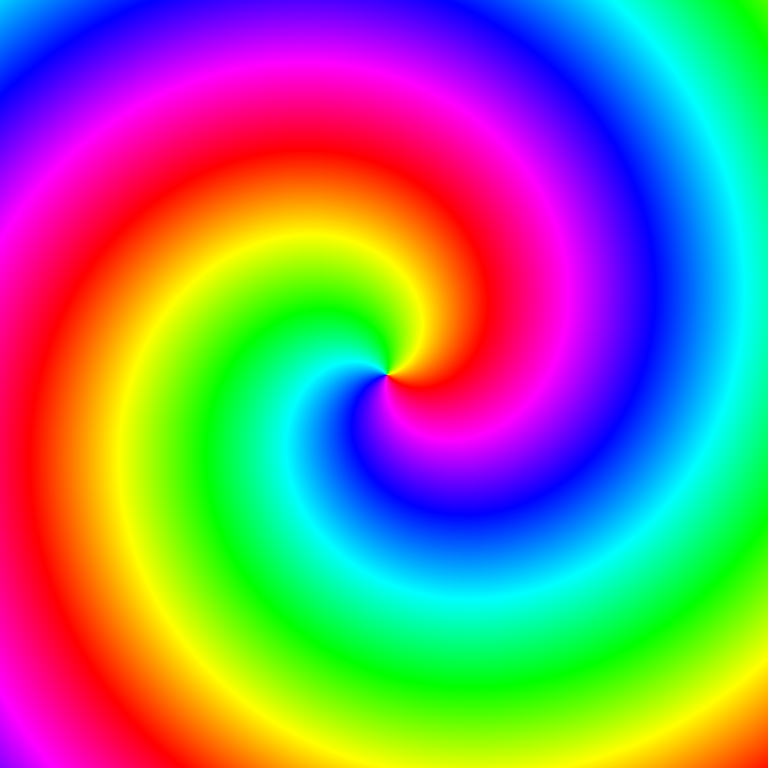
Reproduce this background procedurally as a Shadertoy shader.

```glsl
// Draws a rainbow spiral that winds out from a point near the middle.
// Hue is the polar angle, in turns, minus a multiple of the radius, so
// every colour band follows an Archimedean spiral.

// Fully saturated colour for a hue given in turns
vec3 hueToRgb(float hue) {
    vec3 ramp = abs(fract(hue + vec3(0.0, 2.0, 1.0) / 3.0) * 6.0 - 3.0);
    return clamp(ramp - 1.0, 0.0, 1.0);
}

void mainImage(out vec4 fragColor, in vec2 fragCoord) {
    // Polar coordinates around the spiral's eye
    vec2 fromEye = fragCoord / iResolution.xy - vec2(0.504, 0.512);
    float radius = length(fromEye);
    float turns = atan(fromEye.y, fromEye.x) / 6.28319;

    // Twist the colour wheel with distance
    float hue = turns + 0.125 - 1.385 * radius;
    fragColor = vec4(hueToRgb(hue), 1.0);
}
```
